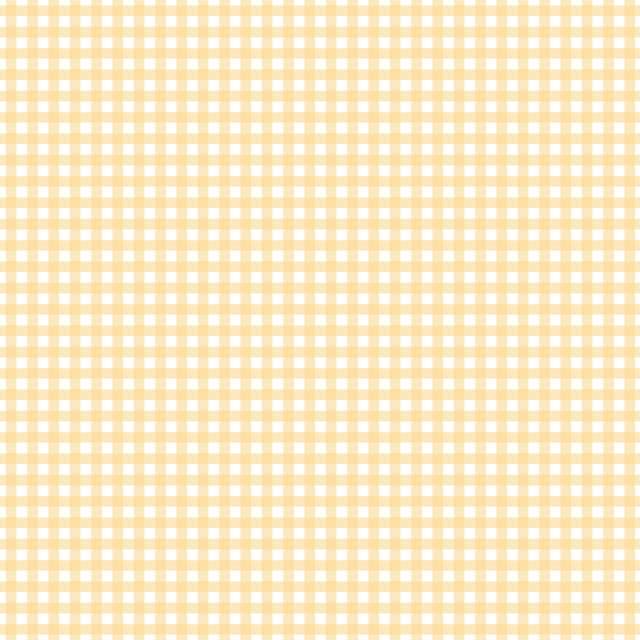
Reproduce this pattern procedurally as a Shadertoy shader.

```glsl
// Pale yellow gingham: two sets of translucent stripes crossing on warm white
#define REPEATS 30.0
#define STRIPE_WIDTH 0.5
#define STRIPE_CENTER vec2(0.525, 0.495)
#define GROUND_COLOR vec3(1.0, 1.0, 0.985)
#define STRIPE_COLOR vec3(0.99, 0.91, 0.75)
#define CROSSING_COLOR vec3(0.99, 0.875, 0.64)

// Stripe coverage on each axis, with edges softened over one pixel
vec2 stripeCoverage(vec2 cell, vec2 pixelSize) {
    vec2 centerDistance = abs(fract(cell - STRIPE_CENTER + 0.5) - 0.5);
    return clamp((0.5 * STRIPE_WIDTH - centerDistance) / pixelSize + 0.5, 0.0, 1.0);
}

void mainImage(out vec4 fragColor, in vec2 fragCoord) {
    vec2 cell = REPEATS * fragCoord / iResolution.xy;
    vec2 stripe = stripeCoverage(cell, REPEATS / iResolution.xy);

    // Single stripes are light, crossings are deeper
    vec3 besideColumn = mix(GROUND_COLOR, STRIPE_COLOR, stripe.y);
    vec3 onColumn = mix(STRIPE_COLOR, CROSSING_COLOR, stripe.y);
    fragColor = vec4(mix(besideColumn, onColumn, stripe.x), 1.0);
}
```
